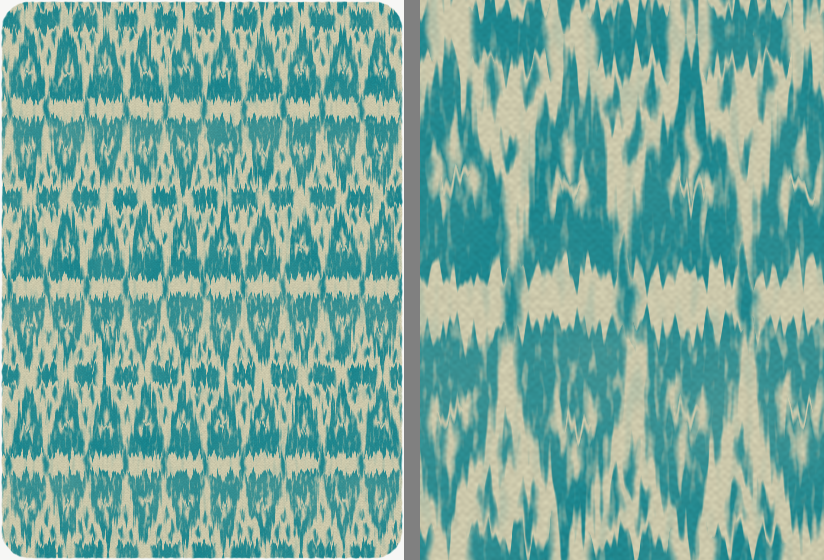
Left, the full canvas; right, a detail of the centre.
A Shadertoy shader for this pattern:

```glsl
// Ikat cloth: mirrored rows of ragged teal triangles, blocks and dashes on cream.
#define COLUMNS 10.28                  // repeats across the canvas
#define ROW_PERIOD 4.52                // row height, in column widths
#define PHASE vec2(0.705, 2.78)        // first triangle axis and first band
#define BAND 0.24                      // half height of the cream band
#define TIP 2.08                       // distance from band centre to triangle tip
#define RAGGED 0.30                    // vertical slip of the dyed threads
#define SOFT 0.045                     // bleed of the dye edges
#define CORNER 0.068                   // corner radius, in canvas widths
#define CREAM vec3(0.80, 0.785, 0.67)
#define TEAL vec3(0.065, 0.505, 0.545)
#define PAPER vec3(0.97, 0.97, 0.96)

vec2 hash2(vec2 p) {
    vec3 a = fract(p.xyx * vec3(0.1031, 0.1030, 0.0973));
    a += dot(a, a.yzx + 33.33);
    return fract((a.xx + a.yz) * a.zy);
}

float gradDot(vec2 cell, vec2 corner, vec2 f) {
    float angle = 6.2832 * hash2(cell + corner + 97.0).x;
    return dot(vec2(cos(angle), sin(angle)), f - corner);
}

// Gradient noise, roughly -0.7 to 0.7
float noise(vec2 p) {
    vec2 i = floor(p), f = p - i;
    vec2 s = f * f * f * (f * (f * 6.0 - 15.0) + 10.0);
    vec2 e = vec2(0.0, 1.0);
    return mix(mix(gradDot(i, e.xx, f), gradDot(i, e.yx, f), s.x),
               mix(gradDot(i, e.xy, f), gradDot(i, e.yy, f), s.x), s.y);
}

// Signed fields below are positive inside the shape
float lens(vec2 p, float halfWidth, float halfLength) {
    float t = p.y / halfLength;
    return halfWidth * (1.0 - t * t) - abs(p.x);
}

float box(vec2 p, vec2 halfSize) {
    vec2 d = halfSize - abs(p);
    return min(d.x, d.y);
}

float motif(vec2 q) {
    // Dye slips along the warp and wanders a little sideways
    float slip = RAGGED * (noise(q * vec2(10.0, 0.9)) + 0.7 * noise(q * vec2(21.0, 1.3) + 40.0));
    q.x += 0.10 * noise(q * vec2(0.8, 1.1) + 11.0) + 0.05 * noise(q * vec2(3.0, 5.0));

    // Mirror rows about each band; x runs from the triangle axis, g from the gap axis
    float row = q.y / ROW_PERIOD;
    float foldY = abs(row - floor(row + 0.5)) * ROW_PERIOD;
    float y = foldY + slip;
    float x = q.x - floor(q.x + 0.5);
    float g = fract(q.x) - 0.5;
    vec2 vary = hash2(vec2(floor(q.x), floor(row * 2.0))) - 0.5;
    vec2 varyTri = hash2(vec2(floor(q.x + 0.5), floor(row * 2.0)) + 50.0) - 0.5;

    // Triangle with bulging, stepped sides
    float t = max((foldY + 1.9 * slip - BAND + 0.12 * varyTri.x) / (TIP - BAND), 0.0);
    float ink = min(0.455 * (1.0 - pow(t, 1.7)) - abs(x), y - BAND);

    // Cream marks left open inside the triangle
    vec2 m = vec2(x + 0.06 * varyTri.y, y + 0.15 * varyTri.x);
    float open = lens(m - vec2(0.0, 1.24), 0.055, 0.24);
    open = max(open, lens(vec2(abs(m.x) - 0.13, m.y - 0.95 - 0.12 * sign(m.x) * varyTri.y), 0.055, 0.20));
    open = max(open, box(m - vec2(0.0, 0.98), vec2(0.15, 0.045)));
    ink = min(ink, -open);

    // Knot that crosses the band in each gap
    ink = max(ink, lens(vec2(g, y), 0.075, 0.38));

    // Block halfway between bands; its row id is shared by both mirrored halves
    vec2 varyBlock = hash2(vec2(floor(q.x), floor(row)) + 20.0) - 0.5;
    vec2 blockPos = vec2(g + 0.08 * varyBlock.x, y - 0.5 * ROW_PERIOD);
    ink = max(ink, box(blockPos, vec2(0.31 + 0.08 * varyBlock.y, 0.235)));

    // Dashes scattered down the cream gap
    float drift = 0.14 * vary.x;
    ink = max(ink, lens(vec2(abs(g) - 0.15 + 0.04 * vary.y, y - 1.76 - drift), 0.062, 0.19));
    ink = max(ink, lens(vec2(g + 0.06 * vary.x, y - 1.30 + drift), 0.058, 0.19));
    return ink;
}

void mainImage(out vec4 fragColor, in vec2 fragCoord) {
    vec2 size = iResolution.xy / iResolution.x;
    vec2 uv = fragCoord / iResolution.x;
    vec2 q = vec2(uv.x, size.y - uv.y) * COLUMNS - PHASE;

    float soft = max(SOFT, COLUMNS / iResolution.x);
    float ink = smoothstep(-soft, soft, motif(q));

    // Worn dye: pale vertical streaks, stronger just below each band
    float streak = noise(q * vec2(13.0, 2.6) + 70.0) + 0.6 * noise(q * vec2(24.0, 7.0));
    float cloud = noise(q * vec2(1.3, 1.0) + 5.0);
    float below = fract(q.y / ROW_PERIOD);
    float fade = smoothstep(0.02, 0.10, below) * (1.0 - smoothstep(0.2, 0.4, below));
    float wear = 0.10 + 0.10 * fade + 0.12 * cloud;
    wear += (0.38 + 0.18 * fade) * smoothstep(0.0, 0.65, streak);
    float stain = 0.12 * smoothstep(-0.05, 0.5, noise(q * vec2(9.0, 2.0) + 31.0));
    vec3 color = mix(CREAM, TEAL, mix(stain, 1.0 - clamp(wear, 0.0, 0.8), ink));

    // Woven grain
    float grain = noise(q * vec2(17.0, 23.0) + 15.0);
    float weave = sin(q.x * 85.0) * sin(q.y * 85.0);
    color *= 1.0 + 0.07 * grain + 0.02 * weave;

    // Rounded cloth edge on paper
    vec2 corner = abs(uv - 0.5 * size) - 0.5 * size + 0.005 + CORNER;
    float edge = length(max(corner, 0.0)) + min(max(corner.x, corner.y), 0.0) - CORNER;
    edge += 0.002 * noise(q * 7.0);
    float pixel = 1.0 / iResolution.x;
    color = mix(color, PAPER, smoothstep(-pixel, pixel, edge));
    fragColor = vec4(color, 1.0);
}
```
